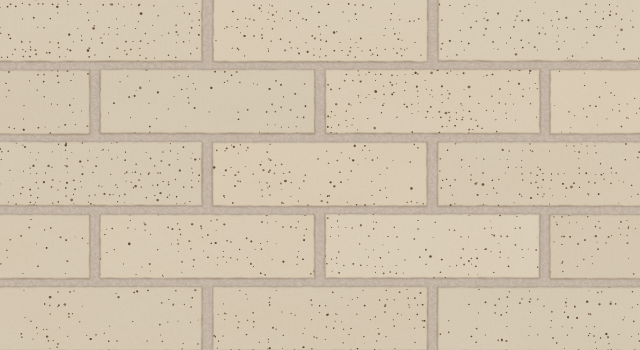
Write a WebGL 1 fragment shader that draws this texture.

```glsl
precision highp float;
// Cream speckled brick wall in running bond with sandy grey mortar.
// Each brick is a wobbly rounded box; layers of jittered grid cells hold the
// iron specks, and value noise drives the blotches, grain and worn rims.

uniform vec2 u_resolution;

// Lengths are fractions of the canvas height
const vec2 PITCH = vec2(0.643, 0.2068);
const vec2 JOINT = vec2(0.031, 0.0250);
const vec2 ORIGIN = vec2(0.271, 0.192);
const float CORNER = 0.003;
const float WOBBLE = 0.0022;
const float SIZE_JITTER = 0.0025;
const float RIM_WIDTH = 0.0022;
const float FINE_CELL = 0.021;
const float CELL_GROWTH = 1.55;
const float FINE_RADIUS = 0.0017;
const float RADIUS_GROWTH = 1.28;
const float SPECK_CHANCE = 0.42;

const vec3 FACE = vec3(0.848, 0.800, 0.718);
const vec3 FACE_WARM = vec3(0.838, 0.782, 0.690);
const vec3 MORTAR = vec3(0.765, 0.710, 0.650);
const vec3 RIM = vec3(0.610, 0.525, 0.430);
const vec3 SPECK = vec3(0.360, 0.270, 0.190);
const vec3 SPECK_PALE = vec3(0.590, 0.490, 0.380);

float hash(vec2 p) {
  return fract(sin(dot(p, vec2(127.1, 311.7))) * 43758.545);
}

vec2 hash2(vec2 p) {
  return vec2(hash(p), hash(p + 37.3));
}

float noise(vec2 p) {
  vec2 i = floor(p);
  vec2 f = fract(p);
  f = f * f * (3.0 - 2.0 * f);
  return mix(mix(hash(i), hash(i + vec2(1.0, 0.0)), f.x),
             mix(hash(i + vec2(0.0, 1.0)), hash(i + vec2(1.0, 1.0)), f.x), f.y);
}

float roundedBox(vec2 p, vec2 halfSize, float radius) {
  vec2 q = abs(p) - halfSize + radius;
  return length(max(q, 0.0)) + min(max(q.x, q.y), 0.0) - radius;
}

// Smooth coverage of the region where distance d is negative
float cover(float d, float px) {
  return clamp(0.5 - d / px, 0.0, 1.0);
}

// Paints three sizes of specks, rarer as they grow
vec3 addSpecks(vec3 color, vec2 p, float amount, float px) {
  float cell = FINE_CELL;
  float radius = FINE_RADIUS;
  float chance = SPECK_CHANCE;
  for (int i = 0; i < 3; i++) {
    vec2 g = p / cell + float(i) * 19.7;
    vec2 id = floor(g);
    vec2 center = 0.25 + 0.5 * hash2(id + 5.1);
    vec2 offset = (fract(g) - center) * cell;
    offset.x *= 0.85 + 0.3 * hash(id + 8.4);
    float r = radius * (0.6 + 0.8 * hash(id + 2.9));
    float present = step(hash(id + 11.6), chance * amount);
    vec3 tint = mix(SPECK, SPECK_PALE, hash(id + 23.8) * 0.9);
    color = mix(color, tint, present * cover(length(offset) - r, px));
    cell *= CELL_GROWTH;
    radius *= RADIUS_GROWTH;
    chance *= 0.72;
  }
  return color;
}

void main() {
  vec2 p = gl_FragCoord.xy / u_resolution.y;
  float px = 1.0 / u_resolution.y;

  // Running bond: every other course shifts by half a brick
  vec2 g = (p - ORIGIN) / PITCH;
  float course = floor(g.y);
  g.x -= 0.5 * mod(course, 2.0);
  vec2 brick = floor(g);
  vec2 local = (fract(g) - 0.5) * PITCH;

  // Brick outline with small size and edge irregularities
  vec2 halfSize = 0.5 * (PITCH - JOINT);
  local += (hash2(brick + 3.7) - 0.5) * SIZE_JITTER;
  float d = roundedBox(local, halfSize, CORNER);
  d += (noise(p * 70.0) - 0.5) * WOBBLE;

  // Face: tint per brick, cloudy blotches and fine grain
  float fine = noise(p * 290.0) - 0.5;
  float cloud = noise(p * vec2(9.0, 14.0) + brick * 5.3);
  vec3 face = mix(FACE, FACE_WARM, 0.6 * hash(brick + 9.2) + 0.4 * cloud);
  face *= 1.0 + 0.03 * (hash(brick + 14.5) - 0.5) + 0.018 * fine;
  float amount = (0.35 + 0.65 * hash(brick + 6.6)) * (0.4 + 1.2 * cloud);
  face = addSpecks(face, p + brick * 0.137, amount, px);

  // Mortar: sandy grain, slightly shaded beside the bricks
  float sand = noise(p * 210.0 + 40.0) - 0.5;
  vec3 mortar = MORTAR * (1.0 + 0.07 * sand + 0.05 * fine);
  mortar *= 1.0 - 0.05 * (1.0 - smoothstep(0.0, 0.008, d));

  // Worn rim: strongest below, softer at the sides, faint on top
  vec3 color = mix(mortar, face, cover(d, px));
  vec2 edge = local / halfSize;
  float side = smoothstep(0.985, 1.0, abs(edge.x));
  float below = smoothstep(0.9, 1.0, -edge.y);
  float strength = 0.22 + 0.38 * max(below, side * 0.8);
  strength *= 0.55 + 0.9 * noise(p * 45.0 + 17.0);
  color = mix(color, RIM, strength * cover(abs(d) - RIM_WIDTH, 2.0 * px));

  gl_FragColor = vec4(color, 1.0);
}
```
